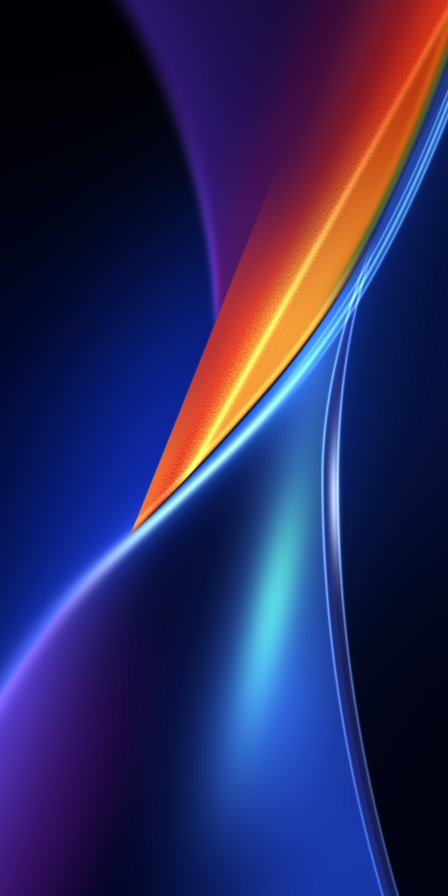
A WebGL 1 fragment shader for this background:

```glsl
precision highp float;
uniform vec2 u_resolution;

float glow(float d, float width) {
  return exp(-d * d / (width * width));
}

float fall(float start, float end, float v) {
  return 1.0 - smoothstep(start, end, v);
}

vec2 gradient(vec2 cell) {
  float a = 6.2832 * fract(sin(dot(cell, vec2(127.1, 311.7))) * 43758.5);
  return vec2(cos(a), sin(a));
}

float gradientNoise(vec2 p) {
  vec2 i = floor(p), f = fract(p);
  vec2 s = f * f * (3.0 - 2.0 * f), o = vec2(1.0, 0.0);
  float low = mix(dot(gradient(i), f), dot(gradient(i + o), f - o), s.x);
  float high = mix(dot(gradient(i + o.yx), f - o.yx), dot(gradient(i + 1.0), f - 1.0), s.x);
  return mix(low, high, s.y);
}

// Night blue and the violet veil above the ridge
vec3 upperSky(vec2 p, float fanEdge, float ridge) {
  vec3 col = vec3(0.002, 0.004, 0.018) + vec3(0.0, 0.02, 0.13) * fall(1.0, 1.9, p.y);
  col += vec3(0.045, 0.12, 0.46) * glow(fanEdge, 0.31) * fall(0.95, 2.0, p.y);
  col += vec3(0.08, 0.11, 0.26) * exp(-max(ridge, 0.0) / 0.05) * fall(0.3, 0.5, p.x);
  float rise = max(p.y - 1.28, 0.0);
  float veil = p.x - 0.482 + 0.403 * rise * rise;
  float soft = 0.006 + 0.05 * rise;
  float inside = smoothstep(-soft, soft, veil);
  vec3 violet = vec3(0.07, 0.03, 0.20) + vec3(0.12, 0.07, 0.27) * exp(-max(veil, 0.0) / 0.22);
  violet += vec3(0.14, 0.0, -0.02) * glow(min(fanEdge, 0.0), 0.09);
  col = mix(col, violet, inside);
  col += vec3(0.16, 0.08, 0.26) * glow(veil, 0.008 + 0.025 * rise) * fall(1.4, 1.95, p.y) * smoothstep(1.2, 1.35, p.y);
  return col;
}

// Red to yellow fan, split by a bright crease
vec3 fanColor(vec2 p, float fanEdge, float ridge, float rim) {
  float crease = p.x - 0.417 - 0.56 * (p.y - 0.932);
  float t = clamp(fanEdge / max(fanEdge - crease, 0.02), 0.0, 1.0);
  float top = smoothstep(1.25, 1.85, p.y);
  vec3 red = mix(vec3(0.96, 0.44, 0.20), vec3(0.74, 0.20, 0.19), smoothstep(0.85, 1.25, p.y));
  vec3 left = mix(red, mix(vec3(0.92, 0.27, 0.16), vec3(0.68, 0.12, 0.10), top), smoothstep(0.1, 0.65, t));
  left = mix(left, mix(vec3(0.99, 0.66, 0.22), vec3(0.82, 0.20, 0.08), top), smoothstep(0.5, 1.0, t));
  vec3 right = mix(vec3(0.96, 0.62, 0.22), vec3(0.74, 0.22, 0.05), top);
  vec3 col = mix(left, right, smoothstep(-0.004, 0.004, crease));
  float grain = 0.4 * gradientNoise(p * 220.0);
  col += vec3(0.27, 0.36, 0.20) * (1.0 - 0.5 * top) * (glow(crease, 0.009) + grain * glow(crease + 0.02, 0.04));
  col += vec3(0.10, 0.22, 0.14) * glow(ridge - rim - 0.011, 0.005) * (1.0 - top);

  // Prismatic edge
  float prism = smoothstep(1.25, 1.5, p.y);
  col = mix(col, vec3(0.88, 0.46, 0.10), 0.5 * prism * glow(ridge - 0.048, 0.010));
  col = mix(col, vec3(0.26, 0.42, 0.16), 0.9 * prism * glow(ridge - 0.031, 0.009));
  return mix(col, vec3(0.06, 0.18, 0.48), prism * glow(ridge - 0.018, 0.008));
}

// Violet fold, cyan beam and glass strip below the ridge
vec3 lowerFolds(vec2 p, float ridge, float aa) {
  float depth = max(-ridge, 0.0);
  float lift = p.y - 0.93;
  float strip = p.x - 0.737 - (lift > 0.0 ? 0.35 : 0.156) * lift * lift;

  vec3 inner = vec3(0.008, 0.018, 0.14);
  inner += vec3(0.27, 0.18, 0.54) * glow(depth, 0.21) * fall(0.0, 0.38, p.x);
  inner += vec3(0.15, 0.02, 0.16) * glow(depth - 0.28, 0.19) * fall(0.1, 0.45, p.x);
  inner += vec3(0.09, 0.20, 0.52) * smoothstep(0.22, 0.75, p.x) * fall(0.1, 1.0, p.y);
  float beam = p.x - 0.61 - 0.2 * (p.y - 0.645);
  float reach = smoothstep(0.0, 0.5, p.y) * fall(1.1, 1.6, p.y);
  inner += vec3(0.15, 0.30, 0.48) * glow(beam, beam < 0.0 ? 0.10 : 0.17) * reach;
  inner += vec3(0.17, 0.47, 0.13) * glow(beam, 0.05) * glow(p.y - 0.66, 0.25);

  vec3 outer = vec3(0.006, 0.014, 0.075) + vec3(0.01, 0.035, 0.13) * smoothstep(0.4, 1.2, p.y);
  outer += vec3(0.03, 0.10, 0.26) * exp(-max(strip, 0.0) / 0.11) * glow(p.y - 1.05, 0.45);

  float halfWidth = 0.014 * fall(0.95, 1.5, p.y) + 0.003;
  float shown = fall(1.34, 1.48, p.y);
  vec3 col = mix(inner, outer, smoothstep(-aa, aa, strip));
  float glass = fall(halfWidth - aa, halfWidth + aa, abs(strip));
  col = mix(col, vec3(0.12, 0.15, 0.43), 0.75 * glass * shown);
  col += vec3(0.34, 0.46, 0.58) * shown * glow(abs(strip) - halfWidth, 0.003) * (0.5 + 0.5 * glow(lift, 0.5));
  col += vec3(0.65, 0.70, 0.65) * glow(strip - 0.008, 0.010) * glow(p.y - 0.89, 0.14);

  // Blue spill and fine parallel strands
  vec3 spill = mix(vec3(0.08, 0.08, 0.20), vec3(0.09, 0.25, 0.66), smoothstep(0.1, 0.35, p.x));
  col += spill * exp(-depth / 0.05) * (1.0 - 0.65 * smoothstep(0.65, 0.85, p.x));
  for (int i = 0; i < 3; i++) {
    float n = float(i);
    float offset = 0.003 + n * 0.015 * (1.4 - 0.75 * p.x);
    col += vec3(0.22, 0.34, 0.45) * glow(depth - offset, 0.0028) * smoothstep(0.56 + 0.03 * n, 0.82, p.x);
  }
  return col;
}

void main() {
  vec2 p = gl_FragCoord.xy / u_resolution * vec2(1.0, 2.0);
  float aa = 1.2 / u_resolution.x;

  // Signed distance to the sweeping ridge
  float height = 0.45 + p.x * (1.6 + p.x * (-1.735 + 1.49 * p.x));
  float slope = 1.6 + p.x * (-3.47 + 4.47 * p.x);
  float ridge = (p.y - height) / sqrt(1.0 + slope * slope);
  float rim = 0.017 * smoothstep(0.29, 0.6, p.x);
  float fanEdge = p.x - 0.286 - 0.4 * (p.y - 0.794);

  // The fan's straight edge dissolves towards the top
  float crisp = smoothstep(-aa, aa, fanEdge);
  float fan = mix(crisp, smoothstep(-0.03, 0.23, fanEdge), smoothstep(1.22, 1.66, p.y));
  vec3 upper = mix(upperSky(p, fanEdge, ridge), fanColor(p, fanEdge, ridge, rim), fan);
  float blend = mix(0.010, aa, smoothstep(0.0, 0.28, p.x));
  float above = smoothstep(-blend, blend, ridge - rim);
  vec3 col = mix(lowerFolds(p, ridge, aa), upper, above);

  // Shadow seam, then the lit ridge
  col *= 1.0 - 0.8 * glow(ridge - rim + 0.001, 0.0035) * smoothstep(0.28, 0.35, p.x) * fall(0.65, 0.9, p.x);
  float core = ridge + 0.015 * smoothstep(0.1, 0.4, p.x);
  vec3 shine = mix(vec3(0.17, 0.17, 0.20), vec3(0.60, 0.66, 0.38), smoothstep(0.06, 0.38, p.x));
  shine = mix(shine, vec3(0.14, 0.26, 0.28), smoothstep(0.52, 0.78, p.x));
  float lit = glow(core, mix(0.026, 0.011, smoothstep(0.0, 0.4, p.x)));
  float halo = 0.25 * glow(core, 0.028) * fall(0.6, 0.8, p.x);
  col += (shine * lit + vec3(0.15, 0.5, 0.6) * halo * smoothstep(0.2, 0.4, p.x)) * (1.0 - above * fan);

  gl_FragColor = vec4(clamp(col, 0.0, 1.0), 1.0);
}
```
